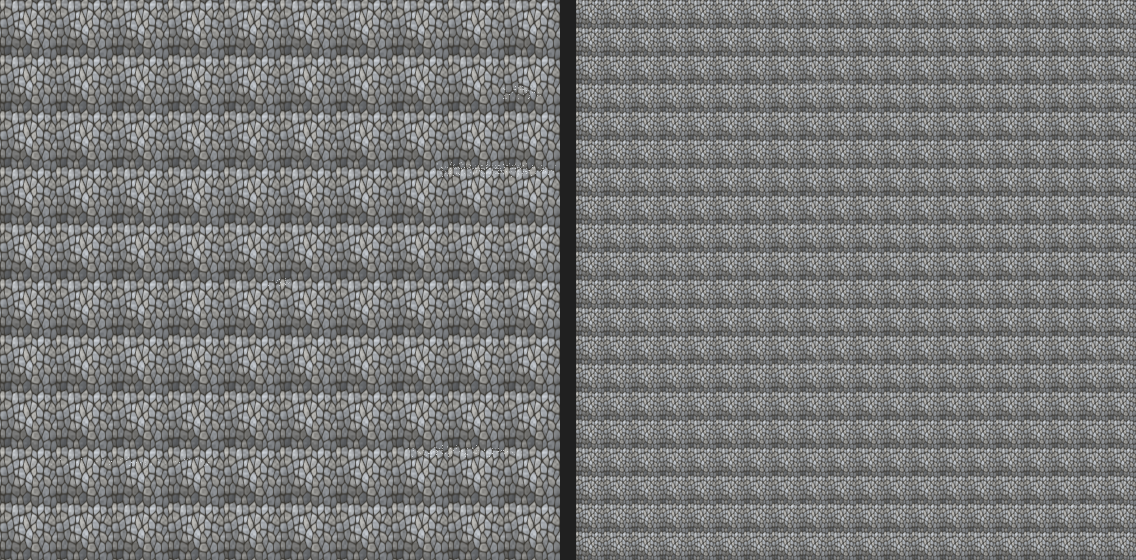
Left, the tile; right, the same tile 2 across and 2 down.
Give the GLSL for this texture, as a three.js fragment shader.

```glsl
// Wall of rounded grey river stones: 10 by 10 repeats, each fading from pale at the top to dark at the foot.
#define REPEATS 10.0
#define STONES vec2(9.0, 6.0)
#define STRETCH vec2(1.0, 0.85)
#define SIZE_SPREAD 0.24
#define ROUNDING 12.0
#define BEVEL_WIDTH 0.16
#define GRAIN_CELLS 24.0
#define GRAIN_AMOUNT 0.12
#define CHIP_CELLS 360.0
#define JOINT_COLOR vec3(0.225, 0.215, 0.195)
#define WARM_TINT vec3(1.005, 1.0, 0.98)
#define COOL_TINT vec3(0.975, 1.0, 1.03)

varying vec2 vUv;

vec2 hash2(vec2 p) {
  vec3 q = fract((p.xyx * vec3(17.0, 29.0, 41.0) + 5.0) * vec3(0.1031, 0.1030, 0.0973));
  q += dot(q, q.yzx + 33.33);
  return fract((q.xx + q.yz) * q.zy);
}

// Value noise that wraps after the given number of cells
float wrappedNoise(vec2 p, float period) {
  vec2 i = floor(p);
  vec2 f = fract(p);
  f = f * f * (3.0 - 2.0 * f);
  float a = hash2(mod(i, period)).x;
  float b = hash2(mod(i + vec2(1.0, 0.0), period)).x;
  float c = hash2(mod(i + vec2(0.0, 1.0), period)).x;
  float d = hash2(mod(i + 1.0, period)).x;
  return mix(mix(a, b, f.x), mix(c, d, f.x), f.y);
}

// Stone centre in its cell: each column slides by its own amount, then each stone is jittered
vec2 stoneCentre(vec2 cell) {
  vec2 id = mod(cell, STONES);
  float slide = 0.5 * (hash2(vec2(id.x, 83.0)).y - 0.5);
  return vec2(0.5, 0.5 + slide) + vec2(0.74, 0.5) * (hash2(id + 7.0) - 0.5);
}

// One where a pale boulder lies, fading to zero around it
float boulder(vec2 place, vec2 centre) {
  vec2 d = place - centre;
  return exp(-110.0 * dot(d, d));
}

float paleBoulders(vec2 cell) {
  vec2 id = mod(cell, STONES);
  vec2 place = (id + stoneCentre(id)) / STONES;
  return boulder(place, vec2(0.1, 0.87)) + boulder(place, vec2(0.48, 0.58));
}

// Extra reach that makes some stones larger than others
float stoneReach(vec2 cell) {
  return SIZE_SPREAD * (hash2(mod(cell, STONES) + 67.0).x + 0.7 * paleBoulders(cell));
}

// Chance of pale chips inside a soft-ended strip
float chipStrip(vec2 uv, vec2 centre, vec2 halfSize, float density) {
  vec2 d = abs(uv - centre) / halfSize;
  return density * (1.0 - smoothstep(0.5, 1.0, d.x)) * (1.0 - smoothstep(0.2, 1.0, d.y));
}

// Small pale chips, gathered along a few of the courses
float paleChips(vec2 uv) {
  vec2 p = uv * CHIP_CELLS;
  vec2 cell = floor(p);
  vec2 at = (cell + 0.5) / CHIP_CELLS;
  float chance = chipStrip(at, vec2(0.88, 0.697), vec2(0.12, 0.015), 0.45);
  chance += chipStrip(at, vec2(0.93, 0.835), vec2(0.045, 0.02), 0.2);
  chance += chipStrip(at, vec2(0.83, 0.194), vec2(0.12, 0.012), 0.3);
  chance += chipStrip(at, vec2(0.25, 0.175), vec2(0.18, 0.012), 0.09);
  chance += chipStrip(at, vec2(0.50, 0.496), vec2(0.025, 0.008), 0.2);
  vec2 h = hash2(cell + 91.0);
  float d = length(fract(p) - 0.3 - 0.4 * hash2(cell + 53.0));
  return step(h.x + 0.002, chance) * (1.0 - smoothstep(0.15, 0.5, d)) * mix(0.5, 1.0, h.y);
}

void main() {
  vec2 p = fract(vUv * REPEATS) * STONES;
  vec2 base = floor(p);

  // Stone that owns this point
  vec2 ownCell = base;
  vec2 toCentre = vec2(0.0);
  float ownPower = 99.0;
  for (int k = 0; k < 9; k++) {
    vec2 cell = base + vec2(mod(float(k), 3.0), floor((float(k) + 0.5) / 3.0)) - 1.0;
    vec2 r = (cell + stoneCentre(cell) - p) * STRETCH;
    float power = dot(r, r) - stoneReach(cell);
    if (power < ownPower) {
      ownPower = power;
      toCentre = r;
      ownCell = cell;
    }
  }

  // Distance to the joint, blended between neighbours to round the corners
  float sum = 0.0;
  for (int k = 0; k < 25; k++) {
    vec2 cell = ownCell + vec2(mod(float(k), 5.0), floor((float(k) + 0.5) / 5.0)) - 2.0;
    vec2 r = (cell + stoneCentre(cell) - p) * STRETCH;
    float gap = length(r - toCentre);
    float power = dot(r, r) - stoneReach(cell);
    if (gap > 0.01) sum += exp(-ROUNDING * 0.5 * (power - ownPower) / gap);
  }
  float edge = -log(sum) / ROUNDING;

  // Tone and tint of the whole stone
  vec2 id = mod(ownCell, STONES);
  vec2 place = (id + stoneCentre(id)) / STONES;
  vec2 h = hash2(id + 31.0);
  float tone = mix(0.44, 0.655, smoothstep(0.03, 0.65, place.y)) + 0.14 * (h.x - 0.5);
  tone += 0.04 * cos(6.28319 * (place.x - 0.6)) + 0.08 * paleBoulders(id);

  // Light from the upper left, with mottled grain
  tone *= 1.0 + 0.16 * dot(toCentre, vec2(0.6, -0.8));
  float grain = wrappedNoise(p / STONES * GRAIN_CELLS, GRAIN_CELLS);
  tone *= 1.0 + GRAIN_AMOUNT * (grain - 0.5) * 2.0;
  vec3 stone = tone * mix(COOL_TINT, WARM_TINT, smoothstep(0.25, 0.8, h.y));

  vec3 color = mix(JOINT_COLOR, stone, smoothstep(-0.08, BEVEL_WIDTH, edge));
  gl_FragColor = vec4(mix(color, vec3(0.86, 0.87, 0.88), paleChips(vUv)), 1.0);
}
```
